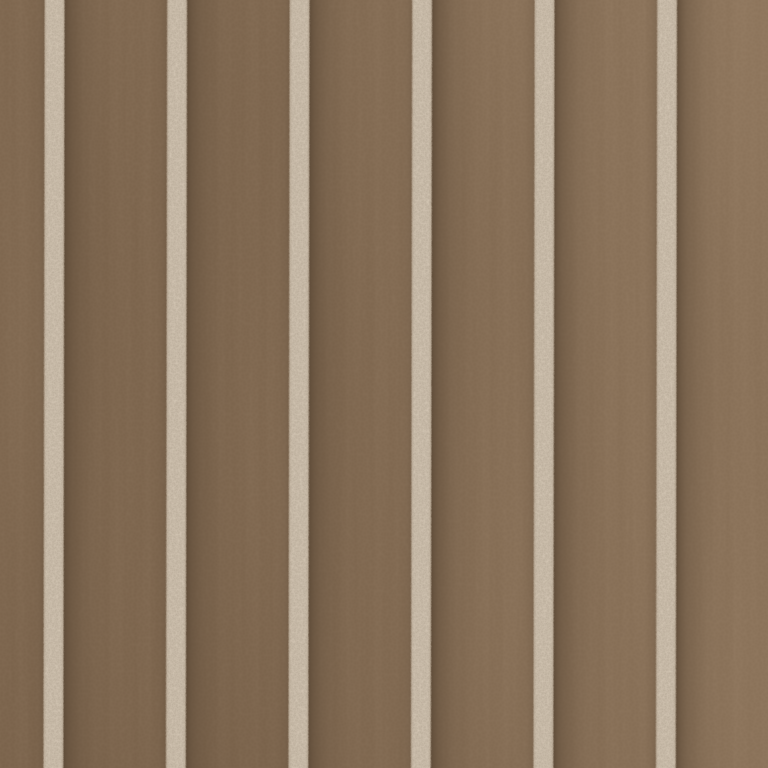
This texture is drawn by a WebGL 2 fragment shader. Its source:

```glsl
#version 300 es
precision highp float;
// Brown panels parted by six narrow, pale upright battens that lean very slightly.
// Edge distances from one repeat give the battens and their soft shadows;
// layered sines draw the upright fibres and cellular noise adds fine grain.

uniform vec2 u_resolution;
out vec4 outColor;

const float PERIOD = 0.1595;        // spacing of battens
const float FIRST_CENTRE = 0.0703;  // centre of the leftmost batten
const float HALF_WIDTH = 0.0129;    // half the width of a batten
const float LEAN = 0.0016;          // sideways drift from bottom to top
const float EDGE_SOFTNESS = 0.0017;
const float CONTACT_REACH = 0.006;  // tight shadow beside each batten
const float LONG_REACH = 0.029;     // wide shadow on the right of each batten
const float GRAIN_CELLS = 230.0;

const vec3 PANEL_DEEP = vec3(0.497, 0.405, 0.312);
const vec3 PANEL_LIGHT = vec3(0.555, 0.460, 0.362);
const vec3 SHADOW = vec3(0.355, 0.283, 0.210);
const vec3 BATTEN = vec3(0.780, 0.727, 0.655);
const vec3 BATTEN_RIM = vec3(0.690, 0.625, 0.545);

vec2 hash2(vec2 cell) {
    vec3 q = fract(cell.xyx * vec3(0.1031, 0.1030, 0.0973));
    q += dot(q, q.yzx + 33.33);
    return fract((q.xx + q.yz) * q.zy);
}

// Distance to the nearest scattered point, in cell units.
float cellular(vec2 p) {
    vec2 cell = floor(p);
    vec2 local = fract(p);
    float nearest = 2.0;
    for (int y = -1; y <= 1; y++) {
        for (int x = -1; x <= 1; x++) {
            vec2 offset = vec2(x, y);
            vec2 toPoint = offset + hash2(cell + offset + 40.0) - local;
            nearest = min(nearest, dot(toPoint, toPoint));
        }
    }
    return sqrt(nearest);
}

// Narrow upright streaks that fade in and out along their length.
float fibres(vec2 p, float seed) {
    float sum = 0.0;
    float weight = 0.5;
    float frequency = 170.0;
    for (int i = 0; i < 4; i++) {
        float phase = seed * 2.7 + float(i) * 1.9;
        float bend = 0.7 * sin(p.y * 9.0 + phase);
        float fade = 0.65 + 0.35 * sin(p.y * 13.0 + p.x * 31.0 + phase * 2.0);
        sum += weight * fade * sin(p.x * frequency + bend + phase);
        frequency *= 1.73;
        weight *= 0.68;
    }
    return sum;
}

void main() {
    vec2 p = gl_FragCoord.xy / u_resolution;
    float soft = max(EDGE_SOFTNESS, 0.75 / u_resolution.x);

    // Repeat: distances into the panel from its left and right battens.
    float position = (p.x - FIRST_CENTRE - LEAN * (p.y - 0.5)) / PERIOD;
    float panel = floor(position);
    float across = fract(position) * PERIOD;
    float fromLeft = across - HALF_WIDTH;
    float fromRight = PERIOD - across - HALF_WIDTH;
    float panelDistance = min(fromLeft, fromRight);

    float grain = cellular(p * GRAIN_CELLS) - 0.5;
    float fineGrain = cellular(p * GRAIN_CELLS * 1.7 + 17.0) - 0.5;

    // Panel: broad light rising to the right and top, with faint mottling.
    float light = 0.95 * smoothstep(0.25, 1.05, p.x) + 0.25 * p.y - 0.05;
    light += 0.12 * sin(p.y * 7.0 + panel * 2.1) * sin(p.x * 11.0 + 0.6);
    light += 0.10 * (hash2(vec2(panel + 9.0, 3.0)).x - 0.5);
    vec3 color = mix(PANEL_DEEP, PANEL_LIGHT, light);
    color += 0.009 * fibres(p, panel) + 0.018 * grain;

    // Shadows: long on the right of a batten, short on its left.
    float longShade = 0.48 * exp(-pow(max(fromLeft, 0.0) / LONG_REACH, 1.4));
    float contactShade = 0.42 * exp(-max(fromLeft, 0.0) / CONTACT_REACH);
    float backShade = 0.30 * exp(-max(fromRight, 0.0) / CONTACT_REACH);
    color = mix(color, SHADOW, min(longShade + contactShade + backShade, 1.0));

    // Batten: pale face, duller rims and a woven speckle.
    float rim = 1.0 - smoothstep(0.0, 0.0045, -panelDistance);
    vec3 face = mix(BATTEN, BATTEN_RIM, 0.45 * rim);
    face += 0.040 * grain + 0.045 * fineGrain;
    float raggedEdge = panelDistance + 0.0007 * fineGrain;
    color = mix(face, color, smoothstep(-soft, soft, raggedEdge));

    outColor = vec4(clamp(color, 0.0, 1.0), 1.0);
}
```
